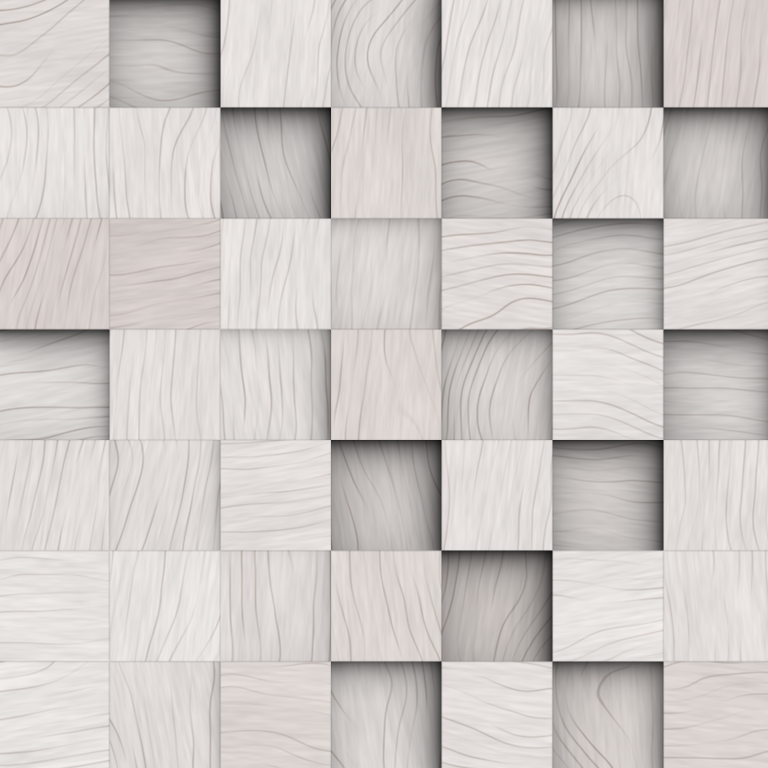
This pattern is drawn by a three.js fragment shader. Its source:

```glsl
// Whitewashed wooden blocks set in a square grid at uneven depths.
// Each block has hashed tone, grain direction and height; veins are contours of
// a bent noise field, and taller neighbours cast soft shadows onto lower blocks.

#define CELLS 6.93                       // blocks across the canvas
#define WRAP 7.0                         // block pattern period
#define ORIGIN vec2(0.0135, 0.030)       // grid shift, in blocks
#define PALE vec3(0.972, 0.955, 0.946)
#define DUSK vec3(0.885, 0.850, 0.835)
#define VEIN vec3(0.800, 0.770, 0.750)   // tint multiplied in along veins
#define VEIN_HALF 0.013                  // vein half width, in blocks
#define FIBRE 0.085                      // contrast of the fine grain
#define SHADOW 0.76                      // darkness at a shadowed edge
#define REACH 0.135                      // shadow falloff, in blocks
#define SOFTEN 0.0005                    // edge smoothing radius, in canvas units

varying vec2 vUv;

float hash(vec2 p) {
  vec3 q = fract(p.xyx * 0.1031);
  q += dot(q, q.yzx + 33.33);
  return fract((q.x + q.y) * q.z);
}

float noise(vec2 p) {
  vec2 i = floor(p), f = fract(p);
  f = f * f * (3.0 - 2.0 * f);
  return mix(mix(hash(i), hash(i + vec2(1.0, 0.0)), f.x),
             mix(hash(i + vec2(0.0, 1.0)), hash(i + 1.0), f.x), f.y);
}

// Alternate blocks stand high; those between sink by random amounts.
float blockHeight(vec2 id) {
  id = mod(id, WRAP);
  float h = hash(id + 17.0);
  return mod(id.x + id.y, 2.0) < 0.5 ? 0.65 + 0.35 * h : 0.85 * h;
}

// Light left at distance d from a neighbour that rises by the given amount.
float shade(float rise, float d, float strength, float reach) {
  float s = smoothstep(0.08, 0.5, rise);
  return 1.0 - strength * s * exp(-d / (reach * (0.4 + 0.6 * s)));
}

// Growth rings: x runs across the grain, y along it.
float rings(vec2 g, float bend) {
  return 8.0 * g.x + bend * noise(g * vec2(1.5, 0.9))
       + 0.6 * noise(g * vec2(4.0, 2.5));
}

float veins(vec2 g, float bend) {
  float e = 0.01;
  float r = rings(g, bend);
  vec2 slope = vec2(rings(g + vec2(e, 0.0), bend),
                    rings(g + vec2(0.0, e), bend)) - r;
  float d = abs(fract(r) - 0.5) / max(length(slope) / e, 3.5);
  float line = 1.0 - smoothstep(0.002, VEIN_HALF, d);
  float fade = noise(vec2(floor(r) * 7.3, g.y * 1.8));
  return line * smoothstep(0.15, 0.85, fade);
}

vec3 wood(vec2 f, vec2 id) {
  float tone = hash(id + 3.0), kind = hash(id + 71.0);
  vec2 g = hash(id + 41.0) < 0.45 ? f.yx : f;
  g.x += (hash(id + 29.0) - 0.5) * 0.45 * (g.y - 0.5);
  g += 50.0 * vec2(tone, kind);

  float fibre = 0.6 * noise(g * vec2(38.0, 3.5))
              + 0.4 * noise(g * vec2(64.0, 9.0));
  float cloud = noise(g * vec2(4.0, 1.2));
  vec3 col = mix(DUSK, PALE, sqrt(tone));
  col *= 1.0 - FIBRE * fibre - 0.035 * cloud;
  return col * mix(vec3(1.0), VEIN, veins(g, 2.0 + 4.0 * kind) * (0.45 + 0.5 * kind));
}

vec3 blocks(vec2 uv) {
  vec2 p = vec2(uv.x, 1.0 - uv.y) * CELLS + ORIGIN;
  vec2 cell = floor(p), f = p - cell;    // f.y runs down from the top edge
  vec2 right = vec2(1.0, 0.0), down = vec2(0.0, 1.0);
  float h = blockHeight(cell);
  vec3 col = wood(f, mod(cell, WRAP)) * (0.96 + 0.04 * h);

  // Deep shadows from above and the right, faint ones from the other sides.
  vec2 taper = mix(vec2(0.7), vec2(1.0), sqrt(4.0 * f * (1.0 - f)));
  float light = shade(blockHeight(cell - down) - h, f.y, SHADOW, REACH * taper.x);
  light *= shade(blockHeight(cell + right) - h, 1.0 - f.x, SHADOW, REACH * taper.y);
  light *= shade(blockHeight(cell - right) - h, f.x, 0.24, REACH * 1.3);
  light *= shade(blockHeight(cell + down) - h, 1.0 - f.y, 0.10, REACH * 1.6);

  // Hairline seam around every block.
  vec2 edge = min(f, 1.0 - f);
  float seam = 1.0 - smoothstep(0.002, 0.012, min(edge.x, edge.y));
  return col * light * (1.0 - 0.10 * seam);
}

void main() {
  vec3 sum = vec3(0.0);
  for (int i = 0; i < 4; i++) {
    float k = float(i);
    vec2 corner = vec2(mod(k, 2.0), floor(k * 0.5)) * 2.0 - 1.0;
    sum += blocks(vUv + corner * SOFTEN);
  }
  gl_FragColor = vec4(sum * 0.25, 1.0);
}
```
